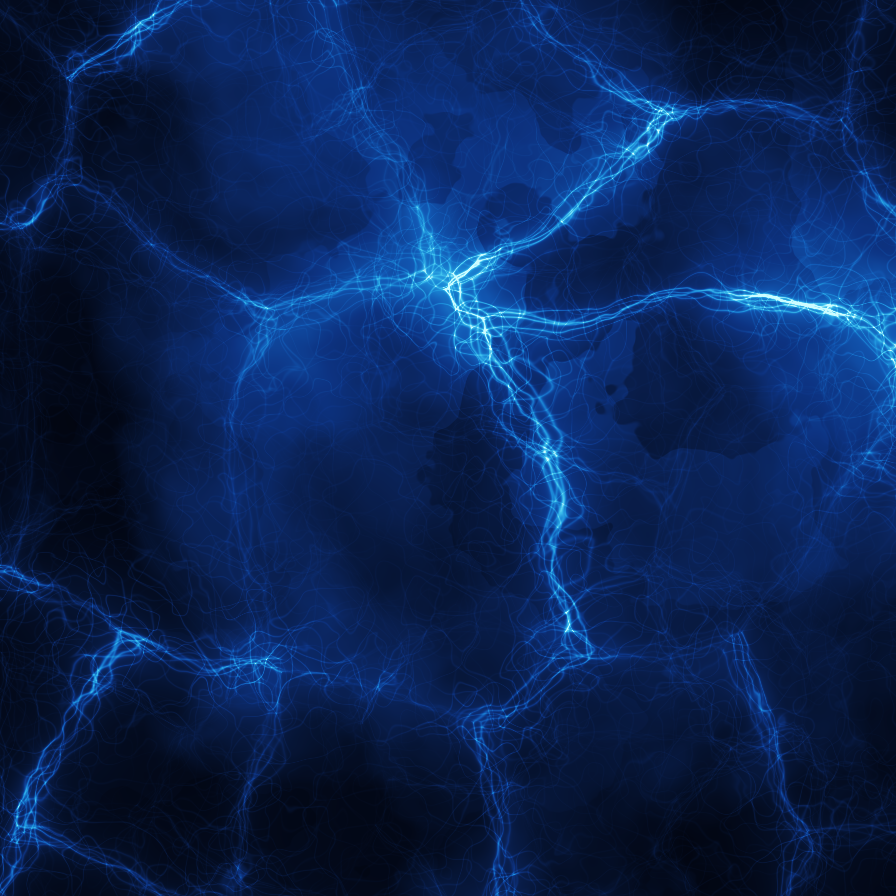
Reproduce this background procedurally as a three.js fragment shader.

```glsl
// Branching electric filaments with braided strands and fine hairs over deep blue clouds.
varying vec2 vUv;

const int STRANDS = 6;        // braided strands per bolt
const int HAIR_LAYERS = 11;
const mat2 TURN = mat2(0.8, 0.6, -0.6, 0.8);

vec2 hash2(vec2 p) {
  vec3 q = fract(p.xyx * vec3(0.1031, 0.1030, 0.0973));
  q += dot(q, q.yzx + 33.33);
  return fract((q.xx + q.yz) * q.zy);
}

float noise(vec2 p) {
  vec2 i = floor(p);
  vec2 f = p - i;
  vec2 u = f * f * f * (f * (f * 6.0 - 15.0) + 10.0);
  float low = mix(hash2(i).x, hash2(i + vec2(1.0, 0.0)).x, u.x);
  float high = mix(hash2(i + vec2(0.0, 1.0)).x, hash2(i + 1.0).x, u.x);
  return mix(low, high, u.y);
}

vec2 drift(vec2 p) {
  return vec2(noise(p), noise(p + 37.7)) - 0.5;
}

float fbm(vec2 p) {
  float sum = 0.0;
  float weight = 0.5;
  for (int i = 0; i < 5; i++) {
    sum += weight * noise(p);
    p = TURN * p * 2.03 + 11.3;
    weight *= 0.5;
  }
  return sum / 0.97;
}

vec2 siteOf(vec2 cell) {
  return cell + 0.1 + 0.8 * hash2(cell + 5.0);
}

vec2 gridStep(float index, float side) {
  float row = floor((index + 0.5) / side);
  return vec2(index - row * side, row) - floor(0.5 * side);
}

// Cell borders: x = thin line, y = wide glow, z = tight glow
vec3 boltNetwork(vec2 p, float cells, float width) {
  vec2 g = p * cells;
  vec2 nearCell = floor(g);
  float best = 100.0;
  for (int i = 0; i < 9; i++) {
    vec2 cell = floor(g) + gridStep(float(i), 3.0);
    float dist = length(siteOf(cell) - g);
    if (dist < best) { best = dist; nearCell = cell; }
  }
  vec2 nearSite = siteOf(nearCell);
  vec3 sum = vec3(0.0);
  for (int i = 0; i < 25; i++) {
    if (i == 12) continue;
    vec2 cell = nearCell + gridStep(float(i), 5.0);
    vec2 site = siteOf(cell);
    float d = dot(0.5 * (nearSite + site) - g, normalize(site - nearSite)) / cells;
    float power = hash2(nearCell + cell + 71.0).y;
    float line = width * width / (d * d + width * width);
    sum += (0.16 + 0.84 * power * power) * vec3(line * sqrt(line), exp(-d / 0.045), exp(-d / 0.012));
  }
  return sum;
}

// Several jagged copies of one network, spreading apart and crossing
vec3 braid(vec2 p, float cells, float width, float spread) {
  vec3 sum = vec3(0.0);
  for (int i = 0; i < STRANDS; i++) {
    float k = float(i);
    vec2 sway = spread * (1.0 + k) * drift(p * (9.0 + 2.0 * k) + 19.0 * k);
    vec2 jag = 0.014 * drift(p * 27.0 + 7.0 * k) + 0.006 * drift(p * 64.0 + 3.0 * k);
    vec3 strand = boltNetwork(p + sway + jag, cells, width);
    sum += strand / vec3(1.0 + 0.3 * k, vec2(STRANDS));
  }
  return sum;
}

// Thin curve where the noise crosses its middle value
float contour(vec2 p, float scale, float width) {
  vec2 q = p * scale;
  vec2 e = vec2(0.02, 0.0);
  float n = noise(q);
  float slope = length(vec2(noise(q + e), noise(q + e.yx)) - n) / e.x;
  float d = abs(n - 0.5) / (max(slope, 0.2) * scale);
  return exp(-d * d / (width * width));
}

// Tone 0 to 7 runs from near black through blue to white-cyan
vec3 palette(float tone) {
  vec3 c = mix(vec3(0.004, 0.012, 0.045), vec3(0.02, 0.07, 0.18), clamp(tone, 0.0, 1.0));
  c = mix(c, vec3(0.04, 0.13, 0.33), clamp(tone - 1.0, 0.0, 1.0));
  c = mix(c, vec3(0.05, 0.20, 0.51), clamp(tone - 2.0, 0.0, 1.0));
  c = mix(c, vec3(0.07, 0.35, 0.71), clamp(tone - 3.0, 0.0, 1.0));
  c = mix(c, vec3(0.11, 0.55, 0.85), clamp(tone - 4.0, 0.0, 1.0));
  c = mix(c, vec3(0.25, 0.76, 0.93), clamp(tone - 5.0, 0.0, 1.0));
  return mix(c, vec3(0.80, 0.99, 1.0), clamp(tone - 6.0, 0.0, 1.0));
}

void main() {
  vec2 p = vUv;
  vec2 bent = p + 0.10 * drift(p * 4.0 + 3.0) + 0.03 * drift(p * 11.0);
  vec3 bolts = braid(bent, 3.1, 0.0013, 0.011);
  vec3 twigs = braid(bent + 6.3, 5.7, 0.0009, 0.008);
  float nearBolt = min(bolts.y, 1.2);
  // Fine hairs, denser beside the bolts
  float hairs = 0.0;
  vec2 q = p;
  for (int i = 0; i < HAIR_LAYERS; i++) {
    float k = float(i);
    q = TURN * q + 4.3;
    vec2 crinkle = 0.04 * drift(q * 13.0) + 0.016 * drift(q * 41.0);
    hairs += contour(q + crinkle, 7.0 + 2.5 * k, 0.0009) * noise(q * 9.0);
  }
  // Clouds and hard-edged patches
  vec2 fromCore = p - vec2(0.66, 0.64);
  float halo = exp(-11.0 * dot(fromCore, fromCore));
  float patches = smoothstep(0.49, 0.50, fbm(p * 5.0 + 31.0));
  float tone = max(0.75 + 5.2 * (fbm(bent * 3.2 + 8.0) - 0.5) + 1.2 * halo, 0.1);
  tone += patches * (0.12 + 0.7 * halo) + nearBolt * (0.8 + 1.3 * halo);
  // Light of the filaments
  float pulse = smoothstep(0.45, 0.85, noise(p * 8.0 + 14.0));
  tone += bolts.z * (0.25 + 0.9 * pulse) + hairs * (0.22 + 1.1 * nearBolt);
  tone += twigs.x * (0.45 + 0.8 * nearBolt);
  tone += 4.5 * (1.0 - exp(-bolts.x * (0.5 + 0.4 * halo + 0.5 * pulse)));
  gl_FragColor = vec4(palette(tone), 1.0);
}
```
